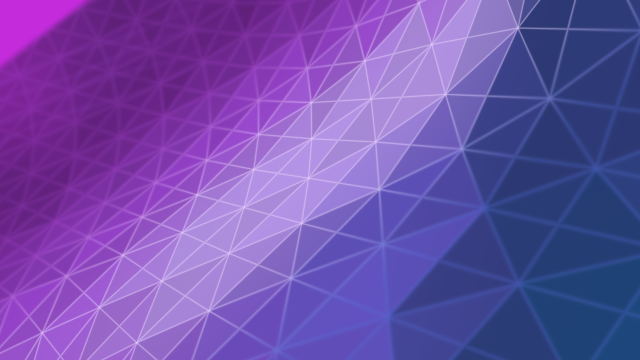
A WebGL 2 fragment shader for this background:

```glsl
#version 300 es
precision highp float;
// A faceted wire mesh sweeping diagonally from plum through lilac to navy.
// A lattice is bent by a smooth warp; Newton steps find the local cell, whose
// neighbours are drawn as flat triangles and glowing lines with soft focus.
uniform vec2 u_resolution;
out vec4 fragColor;

#define NEWTON_STEPS 10
#define FACETING 0.88
#define FACET_JITTER 0.05
#define SHARP_WIDTH 0.0022
#define BLUR_WIDTH 0.0075
#define LINE_STRENGTH 0.46
#define NODE_STRENGTH 0.38

const vec3 PLUM = vec3(0.39, 0.13, 0.50);
const vec3 MAGENTA = vec3(0.77, 0.17, 0.86);
const vec3 ORCHID = vec3(0.56, 0.25, 0.76);
const vec3 LILAC = vec3(0.67, 0.55, 0.86);
const vec3 VIOLET = vec3(0.36, 0.31, 0.72);
const vec3 NAVY = vec3(0.18, 0.23, 0.47);
const vec3 TEAL = vec3(0.11, 0.27, 0.47);

float hash(vec2 p) {
    vec3 q = fract(vec3(p.xyx) * 0.1031);
    q += dot(q, q.yzx + 33.33);
    return fract((q.x + q.y) * q.z);
}

// Lattice coordinate to canvas position, in units of canvas height
vec2 warp(vec2 g) {
    float u = g.x, v = g.y;
    float x = 0.857 + 0.014 * v - 0.0051 * v * v
        - (0.0926 + 0.0903 * exp(-0.25 * v)) * u + 0.0037 * exp(-0.65 * v) * u * u;
    float y = 0.505 + 0.088 * v - 0.051 * (exp(-0.55 * v) - 1.0)
        - (0.0694 - 0.0231 * tanh(0.9 * v + 1.0)) * u
        - (0.0532 + 0.0579 * tanh(0.6 * v + 0.4)) * (1.0 - exp(-0.5 * u));
    return vec2(x, y);
}

// Canvas position back to lattice coordinate
vec2 unwarp(vec2 p) {
    vec2 g = vec2((0.857 - p.x) * 4.5, 0.0);
    const float e = 0.01;
    for (int i = 0; i < NEWTON_STEPS; i++) {
        vec2 w = warp(g);
        mat2 slope = mat2(warp(g + vec2(e, 0)) - w, warp(g + vec2(0, e)) - w) / e;
        vec2 stride = inverse(slope) * (p - w);
        g += stride * min(1.0, 1.5 / max(length(stride), 0.001));
        g = clamp(g, vec2(-7.0, -6.0), vec2(12.0, 13.0));
    }
    return g;
}

// Signed distance across the bright diagonal band
float across(vec2 p) {
    return dot(p - vec2(0.861, 0.549), vec2(0.65, -0.76));
}

vec3 backdrop(vec2 p) {
    float t = across(p);
    vec3 col = mix(PLUM, ORCHID, smoothstep(-0.44, -0.18, t));
    col = mix(col, LILAC, smoothstep(-0.22, -0.04, t));
    vec3 shade = mix(VIOLET, ORCHID, 0.5 * smoothstep(1.05, 0.4, p.x));
    col = mix(col, shade, smoothstep(0.05, 0.25, t));
    col = mix(col, ORCHID, 0.7 * smoothstep(0.6, 0.1, p.x) * smoothstep(-0.25, -0.1, t));
    vec3 deep = mix(NAVY, TEAL, smoothstep(0.65, 0.05, p.y) * smoothstep(1.25, 1.75, p.x));
    return mix(col, deep, smoothstep(1.28, 1.57, p.x + 0.25 * (1.0 - p.y)));
}

float edgeSide(vec2 p, vec2 a, vec2 b) {
    vec2 e = b - a, q = p - a;
    return (e.x * q.y - e.y * q.x) / length(e);
}

float segment(vec2 p, vec2 a, vec2 b) {
    vec2 e = b - a, q = p - a;
    return length(q - e * clamp(dot(q, e) / dot(e, e), 0.0, 1.0));
}

// Adds one flat triangle: colour in rgb, coverage in a
vec4 facet(vec2 p, vec2 a, vec2 b, vec2 c, float soft, float seed) {
    float inside = min(edgeSide(p, a, b), min(edgeSide(p, b, c), edgeSide(p, c, a)));
    float cover = smoothstep(-soft, soft, inside);
    vec3 col = backdrop(mix(p, (a + b + c) / 3.0, FACETING));
    return vec4(col * (1.0 + FACET_JITTER * (2.0 * seed - 1.0)), 1.0) * cover;
}

void main() {
    vec2 p = gl_FragCoord.xy / u_resolution.y;
    float t = across(p);
    float blur = smoothstep(0.06, 0.5, abs(t));
    float width = max(mix(SHARP_WIDTH, BLUR_WIDTH, blur), 0.6 / u_resolution.y);

    // Facets, lines and nodes of the nearby cells
    vec2 home = floor(unwarp(p));
    vec4 fill = vec4(backdrop(p), 1.0) * 0.001;
    float line = 1.0, node = 1.0;
    for (int k = 0; k < 9; k++) {
        vec2 cell = home + vec2(k % 3 - 1, k / 3 - 1);
        vec2 a = warp(cell), b = warp(cell + vec2(1, 0));
        vec2 c = warp(cell + vec2(0, 1)), d = warp(cell + 1.0);
        fill += facet(p, a, c, b, width, hash(cell + 40.0));
        fill += facet(p, d, b, c, width, hash(cell + 71.0));
        line = min(line, min(segment(p, a, b), segment(p, a, c)));
        line = min(line, min(segment(p, a, d), segment(p, b, c)));
        node = min(node, length(p - a));
    }
    vec3 col = fill.rgb / fill.a;

    // Wire colour and strength follow the focus
    vec3 wire = mix(vec3(0.92, 0.84, 1.0), vec3(0.66, 0.27, 0.82), smoothstep(-0.1, -0.34, t));
    wire = mix(wire, vec3(0.33, 0.43, 0.85), smoothstep(0.1, 0.42, t));
    float glow = LINE_STRENGTH * exp(-pow(line / width, 2.0));
    glow += NODE_STRENGTH * exp(-pow(node / (1.8 * width), 2.0));
    col = mix(col, wire, glow * mix(1.0, t < 0.0 ? 0.3 : 0.55, blur));

    // Faint streaks and the magenta corner
    float corner = p.x / 0.243 + (1.0 - p.y) / 0.185;
    for (float i = 0.0; i < 4.0; i++) {
        float curve = 0.77 - 0.055 * i + 0.42 * p.x - 0.09 * p.x * p.x + 0.008 * sin(14.0 * p.x + i * 2.0);
        float streak = exp(-pow((p.y - curve) / 0.009, 2.0));
        col = mix(col, ORCHID, 0.14 * streak * smoothstep(0.85, 0.2, p.x));
    }
    col = mix(col, MAGENTA, 0.28 * smoothstep(0.3, 0.0, p.x) * smoothstep(0.45, 0.75, p.y));
    col = mix(col, MAGENTA, smoothstep(1.12, 0.9, corner));
    fragColor = vec4(col, 1.0);
}
```
